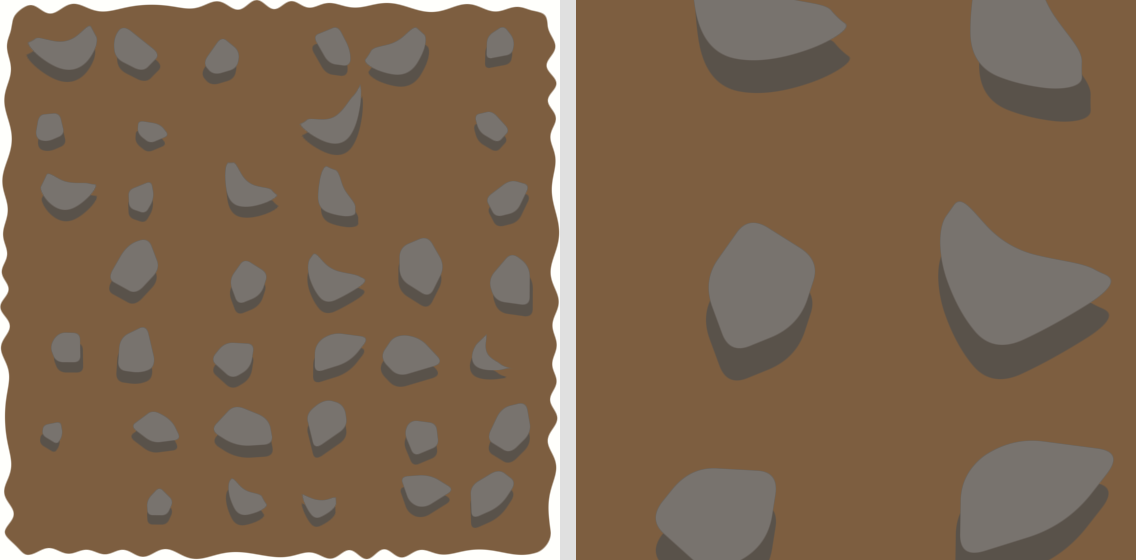
Left: the whole. Right: its middle third, enlarged.
Reproduce this texture procedurally as a WebGL 2 fragment shader.

```glsl
#version 300 es
precision highp float;
// Flat soil tile with a rippled border and scattered two-tone pebbles.
// Pebbles sit on a jittered grid; each is a rounded polygon, sometimes bent,
// over a darker copy of itself that is shifted down to form its underside.

#define GRID vec2(6.0, 7.0)
#define MARGIN 0.03
#define JITTER vec2(0.17, 0.14)
#define EMPTY_SHARE 0.10
#define BENT_SHARE 0.24
#define RADIUS_MIN 0.018
#define RADIUS_MAX 0.043
#define BORDER_INSET 0.0125
#define SOIL vec3(0.49, 0.37, 0.25)
#define STONE vec3(0.47, 0.45, 0.43)
#define UNDERSIDE vec3(0.35, 0.32, 0.29)
#define PAPER vec3(1.0, 1.0, 0.99)

uniform vec2 u_resolution;
out vec4 fragColor;

const float TAU = 6.28319;
const float SIDES = 5.0;

float hash(vec2 cell, float salt) {
    return fract(sin(dot(cell, vec2(127.1, 311.7)) + salt * 74.7) * 43758.5453);
}

float smoothMax(float a, float b, float k) {
    float h = max(k - abs(a - b), 0.0) / k;
    return max(a, b) + h * h * k * 0.25;
}

// Irregular polygon of unit size with softened corners
float roundedPolygon(vec2 p, vec2 cell) {
    float d = -1.0;
    for (float i = 0.0; i < SIDES; i++) {
        float angle = TAU * (i + 0.6 * hash(cell, 10.0 + i)) / SIDES;
        float reach = mix(0.78, 1.08, hash(cell, 20.0 + i));
        d = smoothMax(d, dot(p, vec2(cos(angle), sin(angle))) - reach, 0.4);
    }
    return d;
}

// Approximate distance to one pebble, p measured from its centre
float pebble(vec2 p, vec2 cell, float radius) {
    bool bent = hash(cell, 3.0) < BENT_SHARE;
    float stretch = bent ? 1.4 : mix(1.0, 1.25, hash(cell, 4.0));
    float turn = (hash(cell, 5.0) - 0.5) * 2.4;
    float c = cos(turn), s = sin(turn);
    vec2 q = mat2(c, -s, s, c) * p / (radius * vec2(stretch, 1.0 / stretch));
    if (bent) q.y -= mix(0.8, 1.4, hash(cell, 6.0)) * (q.x * q.x - 0.4);
    return roundedPolygon(q, cell) * radius / stretch;
}

// Nearest pebble: x = lit top, y = dark underside
vec2 pebbles(vec2 uv) {
    vec2 size = (1.0 - 2.0 * MARGIN) / GRID;
    vec2 home = floor((uv - MARGIN) / size);
    vec2 nearest = vec2(1.0);
    for (float j = -1.0; j <= 1.0; j++) {
        for (float i = -1.0; i <= 1.0; i++) {
            vec2 cell = home + vec2(i, j);
            bool outside = any(lessThan(cell, vec2(0.0)))
                        || any(greaterThanEqual(cell, GRID));
            if (outside || hash(cell, 0.0) < EMPTY_SHARE) continue;
            vec2 shift = (vec2(hash(cell, 1.0), hash(cell, 2.0)) * 2.0 - 1.0) * JITTER;
            vec2 p = uv - MARGIN - (cell + 0.5 + shift) * size;
            float radius = mix(RADIUS_MIN, RADIUS_MAX, hash(cell, 7.0));
            float depth = 0.011 + 0.25 * radius;
            vec2 drop = depth * vec2(0.6 * (hash(cell, 8.0) - 0.5), -1.0);
            p.y -= 0.5 * depth;
            nearest = min(nearest, vec2(pebble(p, cell, radius),
                                        pebble(p - drop, cell, radius)));
        }
    }
    return nearest;
}

// Uneven wave along one side, deeper towards the corners
float borderInset(float t, float side) {
    float phase = 11.0 * t + 0.4 * sin(TAU * 2.0 * t + side * 2.1) + side * 0.3;
    float height = 0.006 + 0.0025 * sin(TAU * 3.0 * t + side * 4.0);
    return BORDER_INSET + height * sin(TAU * phase) + 0.004 * cos(TAU * t);
}

float tileDistance(vec2 uv) {
    vec2 p = uv - 0.5;
    vec2 inset = vec2(borderInset(uv.y, p.x < 0.0 ? 0.0 : 1.0),
                      borderInset(uv.x, p.y < 0.0 ? 2.0 : 3.0));
    float corner = 0.03;
    vec2 q = abs(p) - 0.5 + inset + corner;
    return length(max(q, 0.0)) + min(max(q.x, q.y), 0.0) - corner;
}

// Antialiased fill of the region where d is negative
float coverage(float d) {
    float pixel = 1.0 / min(u_resolution.x, u_resolution.y);
    float width = clamp(fwidth(d), 0.5 * pixel, 3.0 * pixel);
    return 1.0 - smoothstep(-0.8 * width, 0.8 * width, d);
}

void main() {
    vec2 uv = gl_FragCoord.xy / u_resolution;
    vec2 stones = pebbles(uv);
    vec3 color = mix(SOIL, UNDERSIDE, coverage(min(stones.x, stones.y)));
    color = mix(color, STONE, coverage(stones.x));
    color = mix(PAPER, color, coverage(tileDistance(uv)));
    fragColor = vec4(color, 1.0);
}
```
